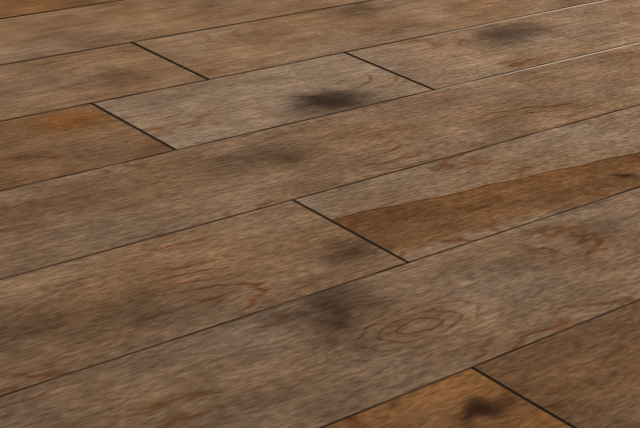
Give the GLSL for this texture, as a WebGL 2 fragment shader.

```glsl
#version 300 es
precision highp float;
uniform vec2 u_resolution;
out vec4 outColor;

// End joints, lightness and warmth of the boards in each row, nearest row first
const vec2 JOINTS[8] = vec2[8](vec2(5.42, 20), vec2(20), vec2(5.945, 20), vec2(20),
  vec2(5.81, 8.08), vec2(6.79, 20), vec2(20), vec2(20));
const vec3 LIGHTNESS[8] = vec3[8](vec3(.42, .25, 0), vec3(.42), vec3(.52, .50, 0), vec3(.44),
  vec3(.32, .62, .56), vec3(.52, .48, 0), vec3(.46), vec3(.26));
const vec3 WARMTH[8] = vec3[8](vec3(.9, .45, 0), vec3(.15), vec3(.32, .1, 0), vec3(.22),
  vec3(.4, 0, .15), vec3(.3, .3, 0), vec3(.3), vec3(.65));

// Dark stains: position along and across the floor, size, strength
const vec4 STAINS[11] = vec4[11](vec4(7.25, 8.2, .27, .6), vec4(6.25, 7.64, .25, .28),
  vec4(5.22, 5.83, .2, .42), vec4(9.65, 8.72, .3, .4), vec4(4.46, 6.3, .22, .3),
  vec4(5.75, 6.3, .14, .38), vec4(5.16, 4.72, .09, .6), vec4(9.0, 9.85, .2, .3),
  vec4(3.8, 6.45, .25, .28), vec4(6.17, 9.36, .25, .2), vec4(7.94, 6.13, .07, .5));

vec2 gradientAt(vec2 cell) {
  vec3 h = fract(cell.xyx * vec3(.1031, .1030, .0973));
  h += dot(h, h.yzx + 33.33);
  float angle = 6.2832 * fract((h.x + h.y) * h.z);
  return vec2(cos(angle), sin(angle));
}

float noise(vec2 p) {
  vec2 i = floor(p), f = p - i;
  vec2 s = f * f * f * (f * (f * 6. - 15.) + 10.);
  float a = dot(gradientAt(i), f);
  float b = dot(gradientAt(i + vec2(1, 0)), f - vec2(1, 0));
  float c = dot(gradientAt(i + vec2(0, 1)), f - vec2(0, 1));
  float d = dot(gradientAt(i + 1.), f - 1.);
  return mix(mix(a, b, s.x), mix(c, d, s.x), s.y);
}

float fbm(vec2 p) {
  float sum = 0., amp = 1.;
  for (int i = 0; i < 4; i++) {
    sum += amp * noise(p);
    p = p * 2.03 + 17.3;
    amp *= .55;
  }
  return sum;
}

// Soft line of a given half width
float line(float dist, float halfWidth, float blur) {
  return 1. - smoothstep(max(halfWidth - blur, 0.), halfWidth + blur, dist);
}

void main() {
  vec2 p = gl_FragCoord.xy / u_resolution * vec2(1.5, 1.);

  // Perspective: x runs along the boards, y counts rows away from the viewer
  float depth = 2.0742 - p.y - .0673 * p.x;
  vec2 board = vec2((p.x + 2.469) / .355, (5.078 - p.x) / .4004) / depth - vec2(0, .34);
  vec2 pixel = fwidth(board);
  float focus = smoothstep(11.5, 6.5, board.y);

  float row = floor(board.y), across = board.y - row;
  int r = clamp(int(row) - 4, 0, 7);
  vec2 joints = JOINTS[r];
  int piece = int(step(joints.x, board.x) + step(joints.y, board.x));
  vec2 local = board + vec2(row * 7.31 + float(piece) * 23.7, row * 11.9);

  // Mottled board tone
  float mottle = fbm(local * vec2(1.4, 2.6));
  float light = LIGHTNESS[r][piece] + .34 * mottle + .16 * fbm(local * vec2(4., 9.) + 5.);
  float warm = WARMTH[r][piece] + .3 * noise(local * vec2(1.1, 1.7) + 40.);
  if (r == 4 && piece == 0) {
    vec2 q = (board - vec2(5.5, 8.8)) / vec2(.3, .2);
    warm += .8 * exp(-dot(q, q));
  }

  // Heartwood band along the lower side of one board
  if (r == 2 && piece == 1) {
    float edge = .65 - .11 * (board.x - 6.) + .06 * noise(board * vec2(2., 0.));
    float heart = line(across - edge, .0, .012) * smoothstep(-.02, .12, across - .1 + .1 * (board.x - 6.));
    light -= .3 * heart;
    warm += .6 * heart;
    light -= .25 * line(abs(across - edge), .006, .012);
  }
  vec3 color = mix(vec3(.36, .28, .215), vec3(.61, .51, .42), light);
  color *= mix(vec3(1), vec3(1.04, .86, .62), clamp(warm, 0., 1.3));

  // Growth rings, gathered into ovals on one board
  float figure = 5. * noise(local * vec2(.7, 1.9)) + 2.5 * across;
  float ringMask = smoothstep(.05, .4, noise(local * vec2(1.3, 2.1) + 60.));
  vec2 oval = (board - vec2(5.5, 5.44)) * vec2(1.7, 4.2);
  float ovalMask = r == 1 ? exp(-1.2 * dot(oval, oval)) : 0.;
  figure = mix(figure, 4.5 * length(oval) , smoothstep(.1, .5, ovalMask));
  figure += .35 * noise(local * vec2(6., 16.));
  float rings = pow(.5 + .5 * cos(6.2832 * figure), 7.) * max(ringMask, ovalMask);
  color = mix(color, color * vec3(.82, .68, .54), rings * (.25 + .55 * focus));

  // Long streaks and short pores
  float streak = noise(local * vec2(2.2, 24.));
  float pores = noise(local * vec2(13., 46.)) + .6 * noise(local * vec2(24., 85.) + 9.);
  color *= 1. + .13 * streak + (.05 + .17 * focus) * pores;

  // Stains with ragged edges
  vec2 wobble = vec2(noise(local * 5.), noise(local * 5. + 31.)) * .16;
  for (int i = 0; i < 11; i++) {
    vec4 stain = STAINS[i];
    vec2 q = (board - stain.xy + wobble) / (stain.z * vec2(1.35, .75));
    float mask = exp(-dot(q, q)) * (floor(stain.y) == row ? 1. : 0.);
    color *= 1. - stain.w * mask * vec3(.95, 1., 1.02);
  }

  // Light falls from the far right
  color *= mix(.93, 1.1, p.y) + .05 * (p.x - .75);

  // Seams between rows, joints at board ends, glints on far bevels
  float seamDist = abs(board.y - round(board.y));
  float jointDist = min(abs(board.x - joints.x), abs(board.x - joints.y));
  float haze = .006 * (1. - focus);
  float seam = line(seamDist, .007, pixel.y * .7 + haze);
  float wear = .6 + .4 * noise(vec2(board.x * 3., round(board.y) * 9.3));
  color = mix(color, vec3(.15, .11, .085), seam * wear);
  float joint = line(jointDist, .010, pixel.x * .7 + haze);
  color = mix(color, vec3(.11, .09, .08), joint * .88);
  float glint = line(abs(board.y - round(board.y) + .012), .007, pixel.y * .7 + haze);
  glint *= smoothstep(.85, 1.35, p.x) * smoothstep(7.4, 7.8, board.y) * step(board.y, 9.5);
  color = mix(color, vec3(.80, .73, .65), glint * .75);

  outColor = vec4(clamp(color, 0., 1.), 1.);
}
```
